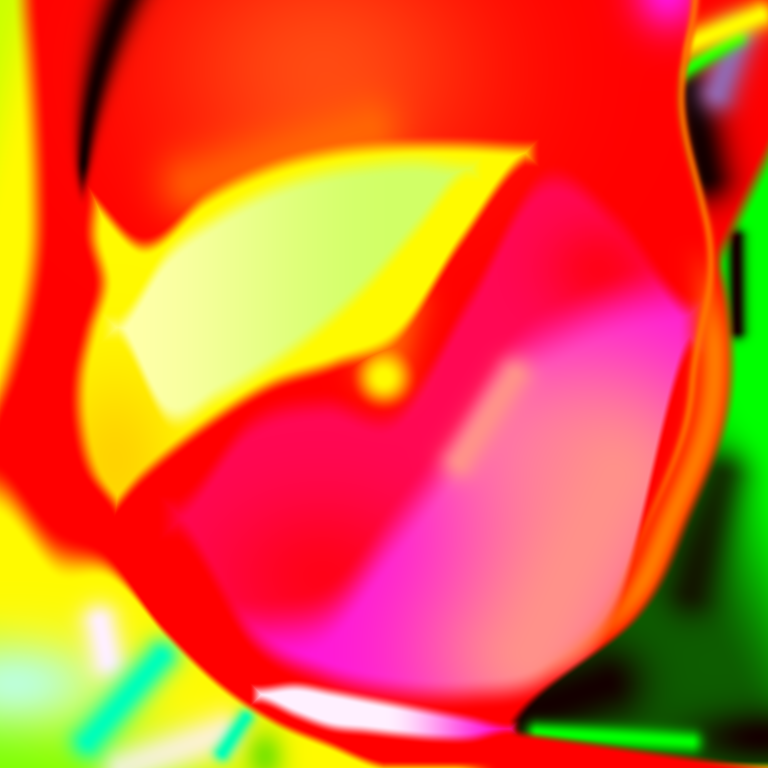
Write a WebGL 1 fragment shader that draws this background.

```glsl
precision highp float;
uniform vec2 u_resolution;

const vec3 RED = vec3(1, 0, 0);
const vec3 ORANGE = vec3(1, .47, 0);
const vec3 YELLOW = vec3(1, .98, 0);
const vec3 ROSE = vec3(1, .03, .33);
const vec3 MAGENTA = vec3(1, .08, .85);
const vec3 SALMON = vec3(1, .57, .54);
const vec3 GREEN = vec3(0, 1, 0);
const vec3 FOREST = vec3(.05, .36, 0);
const vec3 SOOT = vec3(.08, 0, 0);
const vec3 WHITE = vec3(1, .94, 1);
const vec3 TEAL = vec3(0, 1, .72);

float pick(vec4 v, float i) {
  return dot(v, vec4(equal(vec4(0, 1, 2, 3), vec4(i))));
}

float knot(vec4 a, vec4 b, float i) {
  i = clamp(i, 0., 7.);
  return pick(a, i) + pick(b, i - 4.);
}

// Smooth curve through eight evenly spaced heights
float curve(float x, float lo, float hi, vec4 a, vec4 b) {
  float t = clamp((x - lo) / (hi - lo), 0., 1.) * 7.;
  float i = min(floor(t), 6.), f = t - i;
  float p = knot(a, b, i - 1.), q = knot(a, b, i);
  float r = knot(a, b, i + 1.), s = knot(a, b, i + 2.);
  return q + .5 * f * (r - p + f * (2. * p - 5. * q + 4. * r - s + f * (3. * (q - r) + s - p)));
}

float edge(float d, float soft) {
  return smoothstep(-soft, soft, d);
}

// Depth inside a shape bounded by two curves
float lens(vec2 p, float lo, float hi, vec4 t1, vec4 t2, vec4 b1, vec4 b2) {
  float top = curve(p.x, lo, hi, t1, t2), bottom = curve(p.x, lo, hi, b1, b2);
  return min(min(top - p.y, p.y - bottom), min(p.x - lo, hi - p.x) + .006);
}

float glow(vec2 p, float x, float y, float w, float h) {
  vec2 d = (p - vec2(x, y)) / vec2(w, h);
  return exp(-dot(d, d));
}

float streak(vec2 p, vec2 a, vec2 b, float width) {
  vec2 d = b - a;
  float h = clamp(dot(p - a, d) / dot(d, d), 0., 1.);
  float r = length(p - a - d * h) / width;
  return exp(-r * r);
}

vec3 rightSide(vec2 p) {
  vec3 c = mix(FOREST, GREEN, smoothstep(.1, .5, p.y + 2.2 * (p.x - .96)));
  c = mix(c, SOOT, .75 * streak(p, vec2(.9, .23), vec2(.94, .38), .035));
  c = mix(c, SOOT, streak(p, vec2(.68, .07), vec2(.79, .11), .05));
  c = mix(c, SOOT, glow(p, .99, .04, .09, .035));
  c = mix(c, GREEN, streak(p, vec2(.7, .046), vec2(.9, .034), .014));
  c = mix(c, SOOT, streak(p, vec2(.959, .69), vec2(.96, .57), .012));
  // Folded upper corner
  vec3 fold = mix(RED, SOOT, streak(p, vec2(.9, .88), vec2(.92, .77), .035));
  fold = mix(fold, vec3(.58, .4, .68), streak(p, vec2(.96, .95), vec2(.935, .88), .026));
  fold = mix(fold, GREEN, streak(p, vec2(.89, .907), vec2(.96, .95), .012));
  fold = mix(fold, YELLOW, streak(p, vec2(.89, .94), vec2(.99, .98), .02));
  return mix(c, fold, edge(p.y - .72 - 2.1 * (p.x - .963), .03));
}

vec3 lowerCorner(vec2 p) {
  vec3 c = mix(vec3(.5, 1, 0), YELLOW, smoothstep(0., .22, p.y + .5 * p.x));
  c = mix(c, vec3(.74, 1, .84), glow(p, .02, .11, .12, .06));
  c = mix(c, WHITE, streak(p, vec2(.13, .19), vec2(.14, .14), .025));
  c = mix(c, WHITE, .8 * streak(p, vec2(.16, 0), vec2(.29, .045), .03));
  c = mix(c, TEAL, streak(p, vec2(.115, .035), vec2(.21, .145), .024));
  c = mix(c, TEAL, streak(p, vec2(.29, .02), vec2(.32, .065), .012));
  return mix(c, vec3(.5, .9, 0), glow(p, .345, .015, .026, .035));
}

vec3 petal(vec2 p) {
  vec3 c = mix(ROSE, RED, .7 * max(glow(p, .42, .25, .13, .1), glow(p, .78, .65, .07, .06)));
  vec3 bloom = mix(MAGENTA, vec3(1, .38, .72), glow(p, .68, .42, .14, .13));
  bloom = mix(bloom, SALMON, streak(p, vec2(.8, .38), vec2(.69, .15), .15));
  float fold = curve(p.x, .352, .898, vec4(.18, .203, .303, .404), vec4(.525, .577, .609, .622));
  c = mix(c, bloom, edge(fold - p.y, .045));
  return mix(c, SALMON, streak(p, vec2(.6, .4), vec2(.67, .51), .025));
}

void main() {
  vec2 p = gl_FragCoord.xy / u_resolution;
  // Red field with warm light and a dark crease
  vec3 c = mix(RED, vec3(1, .29, .07), glow(p, .42, .91, .21, .17));
  c = mix(c, ORANGE, .7 * streak(p, vec2(.25, .76), vec2(.48, .83), .045));
  c = mix(c, MAGENTA, glow(p, .87, 1.01, .045, .05));
  float rise = max(p.y - .74, 0.);
  float crease = (p.x - .107 - .8 * rise * rise) / (.005 + .09 * rise);
  c = mix(c, SOOT, exp(-crease * crease) * edge(p.y - .76, .03));
  // Rose petal
  float d = lens(p, .232, .898, vec4(.336, .447, .473, .46), vec4(.609, .763, .711, .596),
                 vec4(.316, .173, .121, .099), vec4(.096, .115, .212, .557));
  c = mix(c, petal(p), edge(d, .022));
  // Yellow leaf, its drip and pale heart
  d = lens(p, .104, .684, vec4(.753, .68, .742, .781), vec4(.802, .81, .811, .807),
           vec4(.297, .382, .448, .499), vec4(.526, .564, .688, .795));
  float left = curve(p.y, .323, .753, vec4(.163, .121, .105, .104), vec4(.117, .134, .121, .126));
  c = mix(c, ORANGE, .8 * streak(p, vec2(.5, .52), vec2(.52, .6), .035));
  float leaf = max(edge(min(d, p.x - left), .014), edge(.026 - length(p - vec2(.5, .508)), .02));
  c = mix(c, mix(YELLOW, ORANGE, .3 * glow(p, .15, .4, .08, .12)), leaf);
  d = lens(p, .154, .607, vec4(.577, .668, .716, .75), vec4(.772, .784, .789, .781),
           vec4(.57, .458, .484, .523), vec4(.57, .629, .703, .779));
  c = mix(c, mix(vec3(1, 1, .66), vec3(.82, 1, .4), smoothstep(.15, .52, p.x)), edge(d, .018));
  // Orange rim and the side beyond it
  d = p.x - curve(p.y, .0625, 1., vec4(.671, .829, .898, .947), vec4(.948, .915, .887, .905));
  float span = edge(p.y - .17, .08) * edge(.62 - p.y, .08);
  float lip = d / .022 + 1.;
  c = mix(c, ORANGE, span * exp(-lip * lip));
  c = mix(c, rightSide(p), edge(d, .01));
  float thread = (d + .05 * edge(.61 - p.y, .11)) / .006;
  c = mix(c, ORANGE, .8 * exp(-thread * thread) * smoothstep(.15, .5, p.y));
  // Left strip and lower patchwork
  d = curve(p.y, .43, 1., vec4(-.02, .01, .033, .046), vec4(.047, .044, .039, .033)) - p.x;
  c = mix(c, mix(YELLOW, vec3(.8, 1, 0), smoothstep(.7, 1., p.y - 4. * p.x)), edge(d, .018));
  d = curve(p.x, 0., .5, vec4(.362, .281, .26, .177), vec4(.108, .06, .03, .002)) - p.y;
  c = mix(c, lowerCorner(p), edge(d, mix(.035, .008, smoothstep(.05, .2, p.x))));
  // Red base and bright sliver
  d = .05 - .145 * (p.x - .64) - p.y;
  c = mix(c, RED, edge(d, .008) * edge(p.x - .62, .03));
  d = lens(p, .34, .66, vec4(.102, .107, .099, .09), vec4(.081, .072, .063, .052),
           vec4(.089, .069, .053, .048), vec4(.043, .039, .039, .05));
  c = mix(c, mix(WHITE, MAGENTA, smoothstep(.5, .66, p.x)), edge(d, .009));
  gl_FragColor = vec4(c, 1);
}
```
